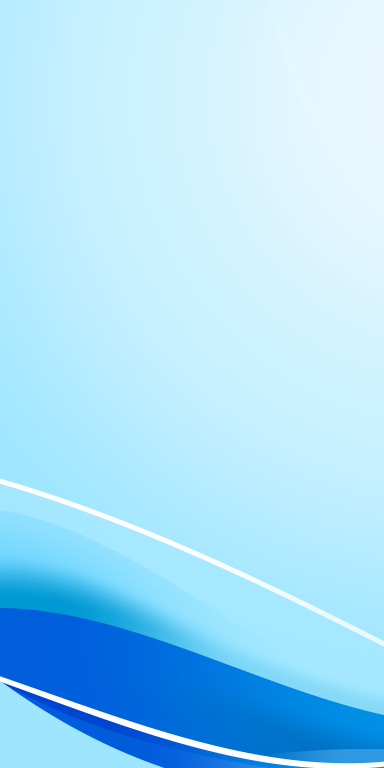
A WebGL 2 fragment shader for this background:

```glsl
#version 300 es
precision highp float;
// Pale blue sky with a soft glow at the upper right and layered blue waves
// below, trimmed by two white ribbons. Every wave edge is a cubic through
// four heights; the fills are gradients measured from those edges.

#define GLOW_CENTER vec2(1.2, 1.75)
#define ARC_CENTER vec2(1.65, 2.15)
#define ARC_RADIUS 0.947
#define RIBBON_HALF_WIDTH 0.0065
#define SHADOW_DEPTH 0.15

uniform vec2 u_resolution;
out vec4 fragColor;

const vec3 WHITE = vec3(1.0);
const vec3 SKY_LIGHT = vec3(0.91, 0.97, 1.0);
const vec3 SKY_MID = vec3(0.79, 0.945, 1.0);
const vec3 SKY_DEEP = vec3(0.62, 0.90, 1.0);
const vec3 VEIL = vec3(0.44, 0.84, 1.0);
const vec3 TEAL = vec3(0.0, 0.60, 0.83);
const vec3 ROYAL = vec3(0.0, 0.37, 0.86);
const vec3 AZURE = vec3(0.0, 0.56, 0.90);
const vec3 DUSK = vec3(0.0, 0.43, 0.75);
const vec3 COBALT = vec3(0.0, 0.27, 0.82);
const vec3 FOAM = vec3(0.25, 0.64, 0.91);

// Cubic through the heights h at x = 0, 1/3, 2/3 and 1.
float wave(float x, vec4 h) {
    float t = 3.0 * x;
    vec3 d1 = h.yzw - h.xyz;
    vec2 d2 = d1.yz - d1.xy;
    return h.x + t * (d1.x + (t - 1.0) * (d2.x / 2.0 + (t - 2.0) * (d2.y - d2.x) / 6.0));
}

// Signed distance to the wave edge, positive above it.
float above(vec2 p, vec4 h) {
    float y = wave(p.x, h);
    float slope = (wave(p.x + 0.005, h) - wave(p.x - 0.005, h)) / 0.01;
    return (p.y - y) / sqrt(1.0 + slope * slope);
}

// Smooth coverage of the side where d is positive.
float cover(float d) {
    return clamp(d * u_resolution.x + 0.5, 0.0, 1.0);
}

vec3 sky(vec2 p) {
    float d = length(p - GLOW_CENTER);
    vec3 col = mix(SKY_LIGHT, SKY_MID, smoothstep(0.2, 1.0, d));
    col = mix(col, SKY_DEEP, smoothstep(0.85, 1.6, d));
    // Faint arc inside the glow
    float arc = abs(length(p - ARC_CENTER) - ARC_RADIUS);
    return col + 0.008 * smoothstep(0.025, 0.0, arc);
}

vec3 waveBody(vec2 p, float depth) {
    vec3 col = mix(ROYAL, AZURE, smoothstep(0.1, 1.0, p.x));
    float dusk = smoothstep(0.03, 0.13, depth) * smoothstep(0.25, 0.85, p.x);
    col = mix(col, DUSK, 0.8 * dusk);
    return mix(col, ROYAL, 0.4 * smoothstep(0.08, 0.2, depth) * (1.0 - p.x));
}

void main() {
    vec2 p = gl_FragCoord.xy / u_resolution * vec2(1.0, 2.0);
    vec3 col = sky(p);

    // Edges from top to bottom
    float upperLine = above(p, vec4(0.747, 0.632, 0.487, 0.323));
    float veil = above(p, vec4(0.672, 0.547, 0.346, 0.177));
    float crest = above(p, vec4(0.417, 0.359, 0.242, 0.138));
    float lowerLine = above(p, vec4(0.232, 0.115, 0.027, 0.010));
    float strip = above(p, vec4(0.225, 0.083, 0.006, -0.05));
    float base = above(p, vec4(0.227, 0.036, -0.057, -0.06));

    // Pale area under the upper ribbon, then a translucent veil
    col = mix(col, SKY_DEEP + vec3(0.03, 0.01, 0.0), 0.7 * cover(-upperLine));
    float veilDepth = smoothstep(-0.02, 0.15, -veil);
    float veilFade = 1.0 - smoothstep(0.2, 0.85, p.x);
    col = mix(col, VEIL, cover(-veil) * veilFade * mix(0.35, 1.0, veilDepth));

    // Teal shadow behind the crest, narrowing to the right
    float reach = SHADOW_DEPTH * (1.0 - 0.55 * smoothstep(0.0, 0.7, p.x));
    float shadow = 1.0 - smoothstep(0.15 * reach, reach, crest);
    col = mix(col, TEAL, shadow * mix(1.0, 0.18, smoothstep(0.15, 0.62, p.x)));

    // Main blue wave
    vec3 body = waveBody(p, -crest);
    float foam = above(p, vec4(-0.10, -0.02, 0.033, 0.049));
    body = mix(body, FOAM, 0.75 * cover(-foam) * smoothstep(0.65, 0.9, p.x));

    // Cobalt strip and brighter sliver under the lower ribbon
    vec3 sliver = mix(vec3(0.0, 0.36, 0.86), FOAM, smoothstep(0.35, 0.9, p.x));
    vec3 under = mix(COBALT, AZURE, smoothstep(0.25, 0.85, p.x));
    under = mix(sliver, under, cover(strip));
    body = mix(under, body, cover(lowerLine));
    col = mix(col, body, cover(-crest) * cover(base));
    col = mix(col, SKY_DEEP, cover(-base));

    // White ribbons
    float upper = cover(RIBBON_HALF_WIDTH - abs(upperLine));
    col = mix(col, WHITE, upper * mix(1.0, 0.75, smoothstep(0.4, 1.0, p.x)));
    float swell = RIBBON_HALF_WIDTH * (1.0 + 1.2 * p.x * (1.0 - p.x));
    col = mix(col, WHITE, cover(swell - abs(lowerLine)));

    fragColor = vec4(col, 1.0);
}
```
